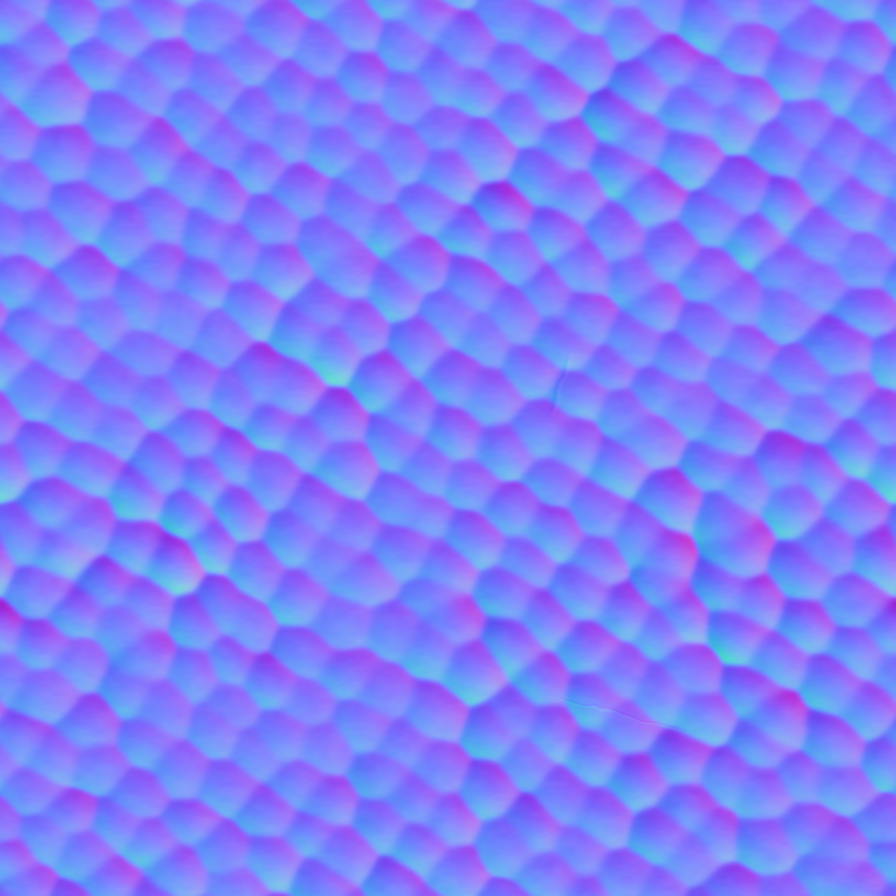
A WebGL 2 fragment shader for this texture map:

```glsl
#version 300 es
precision highp float;
// Tiling normal map of soft, pebbled leather with slanting rows of rounded bumps.

uniform vec2 u_resolution;
out vec4 outColor;

// Whole-number lattice: the canvas holds exactly CELLS slanted cells.
const mat2 TO_LATTICE = mat2(13.0, 10.0, -14.0, 18.0);
const mat2 ADJUGATE = mat2(18.0, -10.0, 14.0, 13.0);
const float CELLS = 374.0;

const vec2 ALONG = vec2(0.87, -0.49);   // long axis of the bumps
const vec2 ACROSS = vec2(0.49, 0.87);

float hash(vec2 p) {
    return fract(sin(dot(p, vec2(127.1, 311.7))) * 43758.5453);
}

vec2 hash2(vec2 p) {
    return vec2(hash(p), hash(p + vec2(17.3, 41.9)));
}

// Value noise in -1..1 that wraps after a whole number of repeats.
float wrapNoise(vec2 p, vec2 repeats, float seed) {
    vec2 q = p * repeats;
    vec2 i = floor(q);
    vec2 f = q - i;
    f = f * f * f * (f * (f * 6.0 - 15.0) + 10.0);
    vec2 lo = mod(i, repeats) + seed;
    vec2 hi = mod(i + 1.0, repeats) + seed;
    float bottom = mix(hash(lo), hash(vec2(hi.x, lo.y)), f.x);
    float top = mix(hash(vec2(lo.x, hi.y)), hash(hi), f.x);
    return 2.0 * mix(bottom, top, f.y) - 1.0;
}

vec2 wrapNoise2(vec2 p, vec2 repeats, float seed) {
    return vec2(wrapNoise(p, repeats, seed), wrapNoise(p, repeats, seed + 53.0));
}

// Slope of packed domes, blended by nearness so valleys stay narrow but soft.
vec2 bumpSlope(vec2 p, float jitter, float sharpness) {
    vec2 base = floor(TO_LATTICE * p);
    vec2 slope = vec2(0.0);
    float total = 0.0;
    for (int y = -2; y <= 2; y++) {
        for (int x = -2; x <= 2; x++) {
            vec2 id = base + vec2(x, y);
            vec2 key = floor(mod(ADJUGATE * id + 0.5, CELLS));
            vec2 spread = jitter * (hash2(key) - 0.5);
            vec2 center = ADJUGATE * (id + 0.5 + spread) / CELLS;
            vec2 d = (p - center) * sqrt(CELLS);
            float du = dot(d, ALONG);
            float dv = dot(d, ACROSS);
            float size = 0.1 * hash(key + 7.7);
            float weight = exp(-sharpness * (0.85 * du * du + 1.15 * dv * dv - size));
            float steepness = mix(0.75, 1.25, hash(key + 23.1));
            slope += weight * steepness * (0.5 * du * ALONG + dv * ACROSS);
            total += weight;
        }
    }
    return slope / total;
}

// Tilt of a thin, wavering scratch between two points.
vec2 scratchSlope(vec2 p, vec2 a, vec2 b, float width) {
    vec2 ab = b - a;
    vec2 side = normalize(vec2(-ab.y, ab.x));
    float t = dot(p - a, ab) / dot(ab, ab);
    float fade = smoothstep(0.0, 0.2, t) * (1.0 - smoothstep(0.8, 1.0, t));
    float s = (dot(p - a, side) + 0.003 * wrapNoise(p, vec2(60.0), 91.0)) / width;
    return side * s * exp(-s * s) * fade;
}

// Packs a surface tilt as a colour, with green pointing down the canvas.
vec3 encodeNormal(vec2 tilt) {
    vec2 n = vec2(tilt.x, -tilt.y);
    float z = sqrt(max(1.0 - dot(n, n), 0.0));
    return 0.5 + 0.5 * vec3(n, 0.985 * z);
}

void main() {
    vec2 p = gl_FragCoord.xy / u_resolution;

    // Bend the rows and roughen the bump outlines.
    vec2 warped = p + 0.009 * wrapNoise2(p, vec2(6.0), 3.0)
                    + 0.003 * wrapNoise2(p, vec2(29.0), 11.0);

    // Main bumps, worn flatter in broad patches.
    float relief = 0.97 + 0.28 * wrapNoise(p, vec2(5.0), 29.0);
    vec2 tilt = relief * bumpSlope(warped, 0.46, 10.0);

    // Uneven surface and faint, sideways-drawn grain.
    tilt += 0.04 * wrapNoise2(p, vec2(44.0, 50.0), 37.0);
    tilt += 0.028 * wrapNoise2(p, vec2(80.0, 120.0), 61.0);
    tilt += 0.018 * wrapNoise2(p, vec2(130.0, 240.0), 83.0);

    // A short scuff and a long hairline.
    tilt += 0.25 * scratchSlope(p, vec2(0.615, 0.53), vec2(0.635, 0.61), 0.003);
    tilt += 0.25 * scratchSlope(p, vec2(0.61, 0.225), vec2(0.78, 0.18), 0.0015);

    outColor = vec4(encodeNormal(tilt), 1.0);
}
```
